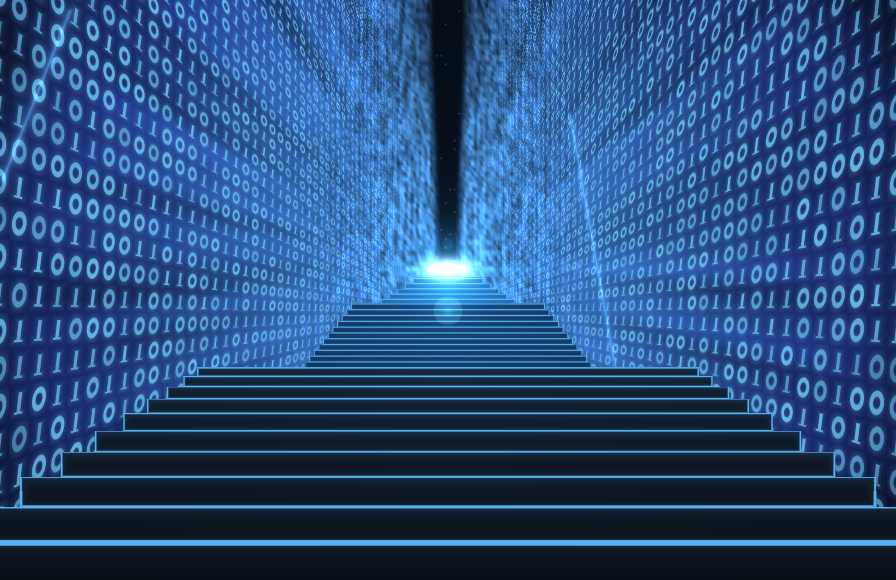
Reproduce this background procedurally as a WebGL 1 fragment shader.

```glsl
precision highp float;
// A stairway climbs between two glowing data walls towards a distant flare.
// Walls are log-spaced cells of rings and bars in perspective; the stairs are
// three flights of stepped trapezoids, and the flare is added over the top.
uniform vec2 u_resolution;

const float ASPECT = 1.54;
const vec2 FLARE = vec2(0.0, 0.536);
const float ROW_HORIZON = 0.46;               // height where the mark rows converge
const vec2 CELL = vec2(0.047, 0.084);         // cell size relative to wall nearness
const float STEP_RATIO = 0.835;               // shrink of each step of the near flight
const float STEP_LIMIT = 0.44;                // height the near steps converge to
const float STEP_DROP = 0.376;
const float NEAR_STEPS = 9.0;
const vec3 NIGHT = vec3(0.02, 0.05, 0.09);
const vec3 WALL_FAR = vec3(0.20, 0.42, 0.72);
const vec3 WALL_NEAR = vec3(0.09, 0.15, 0.42);
const vec3 MARK = vec3(0.42, 0.76, 0.94);
const vec3 EDGE = vec3(0.34, 0.70, 0.94);
const vec3 RISER = vec3(0.065, 0.105, 0.16);
const vec3 GLOW = vec3(0.18, 0.50, 0.75);

float hash(vec2 p) {
  return fract(sin(dot(p, vec2(127.1, 311.7))) * 43758.5453);
}

float noise(vec2 p) {
  vec2 i = floor(p), f = fract(p);
  f = f * f * (3.0 - 2.0 * f);
  return mix(mix(hash(i), hash(i + vec2(1.0, 0.0)), f.x),
             mix(hash(i + vec2(0.0, 1.0)), hash(i + 1.0), f.x), f.y);
}

float segment(vec2 p, vec2 a, vec2 b) {
  vec2 d = b - a;
  return length(p - a - d * clamp(dot(p - a, d) / dot(d, d), 0.0, 1.0));
}

// Coverage of the rings and bars on a wall, with a soft halo around each
float marks(vec2 p, float px) {
  float near = max(abs(p.x), 0.01);
  vec2 q = vec2(log(near), (p.y - ROW_HORIZON) / near) / CELL;
  vec2 id = floor(q) + step(0.0, p.x) * 71.0;
  vec2 v = (fract(q) - 0.5) * CELL;
  v.x -= v.y * 0.12 * sign(p.x);
  float ring = abs(length(v / vec2(0.0125, 0.022)) - 1.0) * 0.0125 - 0.0045;
  vec2 b = abs(v) - vec2(0.0046, 0.025);
  vec2 foot = abs(v + vec2(0.0, 0.023)) - vec2(0.010, 0.003);
  float bar = min(max(b.x, b.y), max(foot.x, foot.y));
  float d = hash(id) < 0.52 ? ring : bar;
  float aa = px / near;
  float shape = smoothstep(aa, -aa, d) * (0.75 + 0.25 * hash(id + 9.0));
  shape = max(shape, 0.25 * exp(-max(d, 0.0) * 140.0));
  return mix(0.34, shape, smoothstep(0.03, 0.14, near));
}

vec3 walls(vec2 p, float px) {
  float ax = abs(p.x), side = step(0.0, p.x);
  vec2 r = p - FLARE;
  float d = length(r * vec2(1.0, 0.75));
  float rays = noise(vec2(atan(r.y, ax) * 13.0 + side * 40.0, d * 2.0));
  float threads = noise(vec2(p.x * 210.0, p.y * 14.0));
  float weave = noise(vec2(p.x * 190.0 + p.y * 60.0, p.y * 110.0));
  vec3 col = mix(WALL_FAR, WALL_NEAR, smoothstep(0.12, 0.72, d));
  col *= 1.0 + 0.6 * (rays - 0.5) * smoothstep(0.05, 0.35, d);
  float corner = smoothstep(0.66, 0.98, length(r) + 0.15 * (rays - 0.5));
  col *= 1.0 - 0.8 * corner;
  col = mix(col, MARK, marks(p, px) * (0.92 - 0.3 * corner));
  float deep = 1.0 - smoothstep(0.06, 0.3, ax);
  col *= 1.0 + deep * (0.5 * (threads - 0.5) + 0.7 * (weave - 0.5));
  // Slanting light trails
  float trail = segment(p, vec2(-0.765, 0.69), vec2(-0.65, 0.98));
  col += MARK * (0.4 * exp(-trail * 260.0) + 0.1 * exp(-trail * 45.0));
  trail = segment(p, vec2(0.21, 0.80), vec2(0.285, 0.38));
  col += MARK * 0.35 * exp(-trail * 330.0);
  // Dark opening with faint stars
  float gap = mix(0.016, 0.028, smoothstep(0.55, 1.0, p.y));
  float shade = mix(1.0, 0.55, smoothstep(0.6, 1.0, p.y));
  col *= mix(shade, 1.0, smoothstep(gap, gap + 0.12, ax));
  vec2 s = p * 130.0;
  float star = step(0.95, hash(floor(s))) * smoothstep(0.4, 0.0, length(fract(s) - 0.5));
  return mix(NIGHT + 0.15 * star, col, smoothstep(gap - 0.006, gap + 0.014, ax));
}

// Paints risers, bright treads and bright side edges of one flight
vec3 paintFlight(vec3 col, vec3 riser, float ax, float inside, float halfWidth,
                 float tread, float thick, float px) {
  float mask = inside * smoothstep(px, -px, ax - halfWidth - thick);
  float d = min(tread, abs(ax - halfWidth));
  float line = smoothstep(thick + px, thick - px, d);
  vec3 lit = riser + GLOW * 0.2 * exp(-d * 130.0);
  return mix(col, mix(lit, EDGE, line), mask);
}

// Evenly divided flight: span = bottom, top; widths = half widths there
vec3 evenFlight(vec3 col, vec3 riser, vec2 p, vec2 span, vec2 widths, float count, float px) {
  float s = (p.y - span.x) / (span.y - span.x) * count;
  float inside = step(0.0, s) * step(s, count + 0.2);
  float w = mix(widths.x, widths.y, min(floor(s), count - 1.0) / (count - 1.0));
  float tread = abs(fract(s + 0.5) - 0.5) * (span.y - span.x) / count;
  return paintFlight(col, riser, abs(p.x), inside, w, tread, 0.0009, px);
}

vec3 nearFlight(vec3 col, vec2 p, float px) {
  float k = log(max(STEP_LIMIT - p.y, 0.01) / STEP_DROP) / log(STEP_RATIO);
  float w = 0.31 + 0.508 * pow(STEP_RATIO, min(floor(k), NEAR_STEPS - 1.0));
  float size = pow(STEP_RATIO, max(floor(k + 0.5), 0.0));
  float tread = abs(p.y - STEP_LIMIT + STEP_DROP * size);
  vec3 riser = RISER * mix(0.7, 1.0, fract(k)) * mix(0.8, 1.0, smoothstep(0.0, 0.3, p.y));
  float thick = 0.0014 + 0.0036 * pow(size, 6.0);
  return paintFlight(col, riser, abs(p.x), step(k, NEAR_STEPS + 0.15), w, tread, thick, px);
}

void main() {
  float px = 0.8 / u_resolution.y;
  vec2 p = gl_FragCoord.xy / u_resolution;
  p.x = (p.x - 0.5) * ASPECT;
  vec3 col = walls(p, px);
  col = evenFlight(col, vec3(0.10, 0.32, 0.52), p, vec2(0.475, 0.52), vec2(0.115, 0.06), 5.0, px);
  col = evenFlight(col, vec3(0.05, 0.15, 0.28), p, vec2(0.366, 0.476), vec2(0.246, 0.166), 11.0, px);
  col = nearFlight(col, p, px);

  // Halo, horizontal streak and white core
  vec2 r = p - FLARE;
  vec2 core = r * vec2(30.0, 58.0);
  col += GLOW * 0.25 * exp(-length(r * vec2(0.8, 1.0)) * 10.0);
  col += GLOW * 0.7 * exp(-abs(r.y) * 230.0 - abs(r.x) * 11.0);
  col += GLOW * 0.55 * exp(-dot(r, r) * 330.0);
  col += 1.1 * exp(-dot(core, core));

  // Lens ghosts above and below the core
  float ghost = length(r + vec2(0.0, 0.072));
  col += MARK * (0.14 * smoothstep(0.027, 0.022, ghost) + 0.3 * exp(-ghost * 120.0));
  col += GLOW * 0.15 * smoothstep(0.013, 0.006, length(r - vec2(0.0, 0.043)));
  gl_FragColor = vec4(min(col, 1.0), 1.0);
}
```
